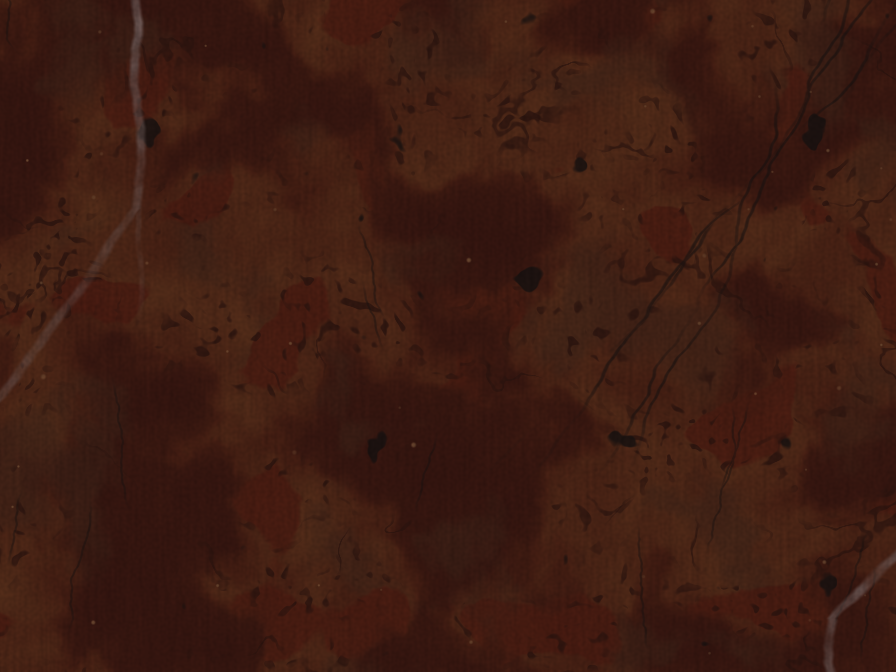
A Shadertoy shader for this texture:

```glsl
// Polished red-brown marble: cloudy lighter clasts in a dark matrix, pitted with
// dark specks, cut by thin dark fractures and a few pale calcite veins.
// Warped gradient noise shapes the stone; curves x = f(y) draw veins and cracks.

const vec3 MATRIX = vec3(0.192, 0.076, 0.056);
const vec3 BODY   = vec3(0.250, 0.109, 0.068);
const vec3 CLAST  = vec3(0.305, 0.162, 0.092);
const vec3 DUSTY  = vec3(0.225, 0.125, 0.085);
const vec3 RED    = vec3(0.265, 0.092, 0.058);
const vec3 PIT    = vec3(0.155, 0.070, 0.052);
const vec3 BLACK  = vec3(0.085, 0.062, 0.058);
const vec3 CALCITE = vec3(0.400, 0.330, 0.320);
const vec3 FLECK  = vec3(0.430, 0.300, 0.200);

const float CLAST_SCALE = 3.1;
const float PIT_SCALE = 58.0;
const float FLECK_CELLS = 11.0;
const int FRACTURES = 5;
const int HAIRLINES = 12;

vec2 hash2(vec2 p) {
    vec3 q = fract(p.xyx * vec3(0.1031, 0.1030, 0.0973));
    q += dot(q, q.yzx + 33.33);
    return fract((q.xx + q.yz) * q.zy);
}

float corner(vec2 cell, vec2 offset) {
    float a = 6.2832 * hash2(cell).x;
    return dot(vec2(cos(a), sin(a)), offset);
}

float noise(vec2 p) {
    vec2 i = floor(p), f = p - i, e = vec2(0.0, 1.0);
    vec2 u = f * f * f * (f * (f * 6.0 - 15.0) + 10.0);
    return mix(mix(corner(i, f), corner(i + e.yx, f - e.yx), u.x),
               mix(corner(i + e.xy, f - e.xy), corner(i + e.yy, f - e.yy), u.x), u.y);
}

float fbm(vec2 p) {
    float sum = 0.0, amp = 1.0;
    for (int k = 0; k < 5; k++) {
        sum += amp * noise(p);
        p = mat2(1.6, 1.2, -1.2, 1.6) * p + 17.3;
        amp *= 0.5;
    }
    return sum;
}

// Soft stroke of half width w at distance d, at least a pixel wide
float stroke(float d, float w) {
    return 1.0 - smoothstep(0.3 * w, w + 1.0 / iResolution.y, abs(d));
}

// Fades in above lo and out below hi
float span(float v, float lo, float hi, float soft) {
    return smoothstep(lo, lo + soft, v) * (1.0 - smoothstep(hi - soft, hi, v));
}

float fractures(vec2 p) {
    float dark = 0.0;
    // Bundle fanning out from a diagonal fault
    for (int k = 0; k < FRACTURES; k++) {
        float id = float(k), slope = 0.4 + 0.13 * id;
        float bend = 0.045 * fbm(vec2(p.y * 4.0, id * 7.3));
        float d = (p.x - 1.12 - slope * (p.y - 0.72) - bend) / sqrt(1.0 + slope * slope);
        float fade = smoothstep(-0.3, 0.15, noise(vec2(p.y * 6.0, id * 3.7 + 20.0)));
        dark = max(dark, stroke(d, 0.0022) * fade * span(p.y, 0.27, 1.1, 0.15));
    }
    // Scattered steep hairlines
    for (int k = 0; k < HAIRLINES; k++) {
        vec2 h = hash2(vec2(float(k) + 3.0, 41.0)), g = hash2(vec2(float(k), 77.0));
        vec2 q = p - h * vec2(1.33, 1.0);
        float d = q.x - (g.x - 0.4) * 0.7 * q.y - 0.02 * fbm(vec2(q.y * 9.0, float(k) * 5.1));
        float reach = 0.05 + 0.1 * g.y;
        dark = max(dark, 0.75 * stroke(d, 0.0014) * span(q.y, -reach, reach, 0.04));
    }
    return dark;
}

float veins(vec2 p) {
    float wobble = 0.016 * fbm(vec2(p.y * 6.0, 2.0));
    float patchy = 0.65 + 0.8 * noise(p * 9.0) + 0.5 * noise(p * 45.0);
    // Left vein: steep, then bending towards the lower left
    float below = max(0.0, 0.72 - p.y);
    float slope = 0.72 * smoothstep(0.0, 0.1, below);
    float left = (p.x - 0.203 + 0.72 * max(0.0, below - 0.03) - wobble) / sqrt(1.0 + slope * slope);
    float v = stroke(left, 0.0085) * mix(0.75, 0.5, smoothstep(0.0, 0.15, below));
    // Faint spur running straight down
    v = max(v, 0.35 * stroke(p.x - 0.207 - wobble, 0.005) * span(p.y, 0.5, 0.76, 0.12));
    // Lower right vein
    float rise = max(0.0, p.y - 0.08);
    float right = (p.x - 1.232 - 1.1 * rise - 1.5 * wobble) / mix(1.0, 1.5, smoothstep(0.0, 0.03, rise));
    v = max(v, 0.85 * stroke(right, 0.0085) * step(0.9, p.x));
    return clamp(v * patchy, 0.0, 1.0);
}

void mainImage(out vec4 fragColor, in vec2 fragCoord) {
    vec2 p = fragCoord / iResolution.y;
    vec2 warp = vec2(fbm(p * 4.0 + 9.0), fbm(p * 4.0 + 31.0));
    vec2 w = p + 0.05 * warp;

    // Clasts, parted by a diagonal dark band and a dark pool
    float field = fbm(w * CLAST_SCALE + 4.7) + 0.12;
    float band = (dot(w - vec2(0.58, 0.75), vec2(0.62, 0.78))) / 0.055;
    field -= 0.4 * exp(-band * band) * span(w.x, 0.2, 0.95, 0.15);
    field -= 0.45 * exp(-dot(w - vec2(0.75, 0.22), w - vec2(0.75, 0.22)) / 0.02);
    float clast = smoothstep(-0.12, 0.13, field);
    float mottle = fbm(w * 10.0 + 50.0);
    float tone = 0.06 + 0.48 * clast + 0.3 * smoothstep(-0.4, 0.55, field)
               + mottle * mix(0.1, 0.32, clast);
    vec3 col = mix(MATRIX, BODY, clamp(tone * 2.0, 0.0, 1.0));
    col = mix(col, CLAST, clamp(tone * 2.0 - 1.0, 0.0, 1.0));
    col = mix(col, DUSTY, 0.6 * smoothstep(0.1, 0.45, fbm(w * 5.0 + 80.0)));

    // Red islands with ragged rims, and pits gathered in the clasts
    float island = noise(w * 6.5 + 12.0) + 0.12 * mottle;
    col = mix(col, RED, 0.75 * clast * smoothstep(0.24, 0.29, island));
    float crowd = clast * smoothstep(-0.2, 0.3, noise(p * 7.0 + 60.0) + 0.3 * stroke(island - 0.25, 0.08));
    float pit = noise(w * PIT_SCALE) + 0.35 * noise(w * PIT_SCALE * 0.5 + 8.0);
    col = mix(col, PIT, 0.8 * crowd * smoothstep(0.2, 0.4, pit));

    // Ragged seams, black fragments and fractures
    float seam = stroke(fbm(w * 4.5 + 23.0), 0.035) * smoothstep(0.08, 0.35, noise(p * 8.0 + 5.0));
    col = mix(col, PIT, 0.65 * seam);
    float shard = noise(w * vec2(17.0, 13.0) + 90.0) + 0.1 * noise(p * 60.0);
    col = mix(col, BLACK, 0.85 * smoothstep(0.49, 0.55, shard));
    col = mix(col, BLACK, 0.6 * fractures(p));
    col = mix(col, CALCITE, veins(p));

    // Tiny pale flecks
    vec2 cell = floor(p * FLECK_CELLS), h = hash2(cell + 7.0), g = hash2(cell + 130.0);
    float away = length(p * FLECK_CELLS - cell - 0.15 - 0.7 * h) / FLECK_CELLS;
    col = mix(col, FLECK, step(0.72, g.x) * (0.3 + 0.5 * g.y) * stroke(away, 0.001 + 0.004 * h.x * h.y));

    // Fine grain and upright polishing streaks
    col *= 1.0 + 0.11 * noise(p * 170.0) + 0.10 * noise(p * vec2(170.0, 14.0));
    fragColor = vec4(col, 1.0);
}
```
